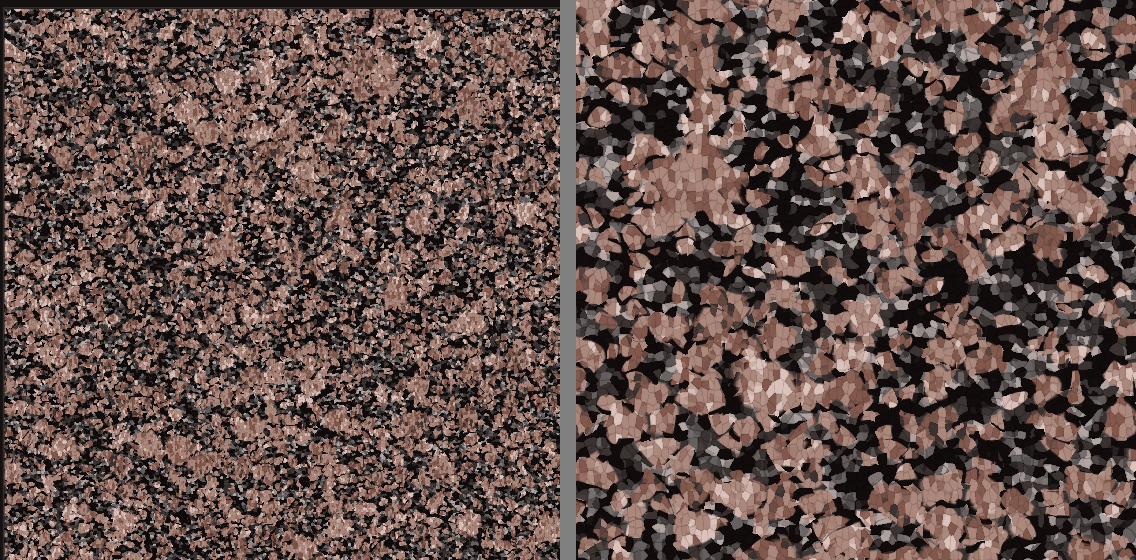
Left: the whole. Right: its middle third, enlarged.
Give the GLSL for this texture, as a three.js fragment shader.

```glsl
varying vec2 vUv;

const vec3 BLACK = vec3(0.065, 0.045, 0.047);
const vec3 CHARCOAL = vec3(0.23, 0.20, 0.195);
const vec3 ASH = vec3(0.40, 0.375, 0.375);
const vec3 SILVER = vec3(0.70, 0.65, 0.64);
const vec3 BROWN = vec3(0.51, 0.345, 0.30);
const vec3 ROSE = vec3(0.67, 0.53, 0.485);
const vec3 BLUSH = vec3(0.86, 0.76, 0.73);

vec3 hash3(vec2 cell) {
  vec3 q = fract(cell.xyx * vec3(0.1031, 0.1030, 0.0973));
  q += dot(q, q.yxz + 33.33);
  return fract((q.xxy + q.yzz) * q.zyx);
}

// Cellular noise: nearest distance, gap to the second nearest, cell id
vec3 cellular(vec2 p) {
  vec2 base = floor(p);
  float nearest = 9.0;
  float second = 9.0;
  float id = 0.0;
  for (int j = -1; j <= 1; j++) {
    for (int i = -1; i <= 1; i++) {
      vec2 cell = base + vec2(float(i), float(j));
      vec3 h = hash3(cell);
      float d = length(cell + 0.1 + 0.8 * h.xy - p);
      if (d < nearest) {
        second = nearest;
        nearest = d;
        id = h.z;
      } else {
        second = min(second, d);
      }
    }
  }
  return vec3(nearest, second - nearest, id);
}

// Layered sines that make grain outlines crooked
vec2 crook(vec2 p, float frequency, float amount) {
  vec2 a = sin(p.yx * frequency + 2.5 * sin(p * frequency * 0.43));
  vec2 b = sin(p.yx * frequency * 2.1 + 2.0 * a.yx);
  return p + amount * (a + 0.5 * b);
}

// Broad drift in how densely the grains lie
float drift(vec2 p) {
  return sin(p.x * 9.0 + 2.0 * sin(p.y * 7.0)) * sin(p.y * 11.0 + 1.7 * sin(p.x * 13.0));
}

// Scattered grains: x is coverage, y is a tone from 0 to 1
vec2 grains(vec2 p, float share, float ragged) {
  vec3 c = cellular(p);
  float radius = 0.42 + 0.25 * fract(c.z * 37.0);
  float body = min(c.y - 0.08, radius - c.x) + ragged;
  float cover = smoothstep(-0.05, 0.05, body) * step(c.z, share);
  return vec2(cover, clamp(c.z / share, 0.0, 1.0));
}

// Four colours blended softly at three stops
vec3 ramp(float t, vec3 a, vec3 b, vec3 c, vec3 d, vec3 stops) {
  vec3 s = smoothstep(stops - 0.07, stops + 0.07, vec3(t));
  return mix(mix(mix(a, b, s.x), c, s.y), d, s.z);
}

vec2 overlay(vec2 below, vec2 above) {
  return vec2(max(below.x, above.x), mix(below.y, above.y, above.x));
}

void main() {
  vec2 p = vUv;
  vec2 bent = crook(p, 150.0, 0.0022);

  // Fine flecks: flat ones in the dark ground, upright ones in the grains
  vec3 fleck = cellular(crook(p, 310.0, 0.0008) * vec2(150.0, 195.0));
  vec3 streak = cellular(p * vec2(250.0, 150.0) + 40.0);
  float ragged = (fleck.z - 0.5) * 0.22;

  // Small, medium and large feldspar grains
  float density = 1.0 + 0.18 * drift(p);
  vec2 grain = grains(bent * vec2(80.0, 92.0) + 7.0, 0.40 * density, ragged);
  grain = overlay(grain, grains(bent * vec2(43.0, 47.0) + 19.0, 0.40 * density, ragged));
  grain = overlay(grain, grains(bent * vec2(21.0, 22.0) + 71.0, 0.12 * density, ragged * 0.6));

  // Dark ground of mica and grey quartz
  float groundTone = fleck.z + 0.24 * (streak.z - 0.5);
  vec3 ground = ramp(groundTone, BLACK, CHARCOAL, ASH, SILVER, vec3(0.43, 0.70, 0.91));
  ground *= mix(0.72, 1.0, smoothstep(0.0, 0.2, fleck.y));

  // Rosy crystal faces with fine cleavage
  float faceTone = mix(grain.y, streak.z, 0.62) + 0.12 * (fleck.z - 0.5);
  vec3 face = ramp(faceTone, CHARCOAL, BROWN, ROSE, BLUSH, vec3(0.16, 0.42, 0.80));
  face *= mix(0.85, 1.0, smoothstep(0.0, 0.2, streak.y));
  vec3 stone = mix(ground, face, grain.x);

  // Dark margin along the top and left, with a thin worn edge
  float inside = min(p.x - 0.008, 0.984 - p.y);
  float slab = smoothstep(-0.001, 0.001, inside);
  float rim = 1.0 - smoothstep(0.0005, 0.002, abs(inside + 0.002));
  vec3 margin = mix(BLACK + 0.02, CHARCOAL, rim * 0.8);
  gl_FragColor = vec4(mix(margin, stone, slab), 1.0);
}
```
